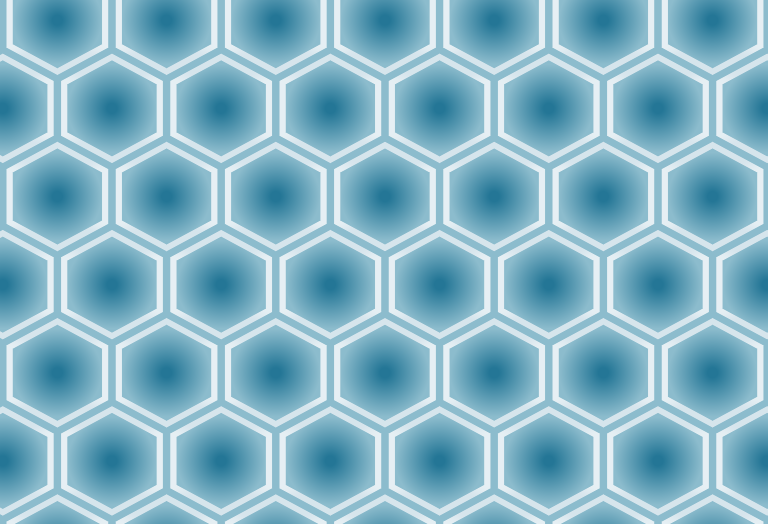
Reproduce this pattern procedurally as a Shadertoy shader.

```glsl
// Staggered honeycomb of pale hexagon outlines around dark teal radial glows.

// Lengths are in canvas heights.
const float PITCH = 0.2084;                 // spacing of cells in a row
const float ROW_STEP = 0.1682;              // spacing of rows
const vec2 ANCHOR = vec2(0.1095, 0.6250);   // centre of one cell
const float OUTER = 0.0971;                 // centre to outside of outline
const float LINE_WIDTH = 0.0119;
const float GLOW_START = 0.0095;
const float GLOW_END = 0.0840;

const vec3 CORE = vec3(0.140, 0.463, 0.588);
const vec3 RIM = vec3(0.550, 0.737, 0.803);
const vec3 LINE_BRIGHT = vec3(0.900, 0.938, 0.955);
const vec3 LINE_DIM = vec3(0.840, 0.897, 0.927);

const float HALF_ROOT3 = 0.8660254;
const float SQUASH = ROW_STEP / (PITCH * HALF_ROOT3);

// Distance measure whose level sets are pointy-topped hexagons
float hexRadius(vec2 p) {
    p = abs(p);
    return max(p.x, 0.5 * p.x + HALF_ROOT3 * p.y);
}

// Offset from the nearest point of a rectangular lattice
vec2 latticeOffset(vec2 p, vec2 period) {
    return p - period * round(p / period);
}

// Offset from the nearest centre of the staggered lattice
vec2 cellOffset(vec2 p) {
    vec2 period = PITCH * vec2(1.0, 2.0 * HALF_ROOT3);
    vec2 a = latticeOffset(p, period);
    vec2 b = latticeOffset(p - 0.5 * period, period);
    return dot(a, a) < dot(b, b) ? a : b;
}

void mainImage(out vec4 fragColor, in vec2 fragCoord) {
    vec2 p = fragCoord / iResolution.y - ANCHOR;
    float aa = 0.6 / iResolution.y;

    // Regular hexagon space, then the true offset for round glows
    vec2 cell = cellOffset(vec2(p.x, p.y / SQUASH));
    float radius = length(cell * vec2(1.0, SQUASH));
    float hex = hexRadius(cell);

    // Glow inside the cell, flat tint in the channels
    float glow = clamp((radius - GLOW_START) / (GLOW_END - GLOW_START), 0.0, 1.0);
    vec3 color = mix(CORE, RIM, glow);

    // Outline, slightly dimmer along the slanted sides
    float slant = smoothstep(0.0, 0.035, hex - abs(cell.x));
    vec3 lineColor = mix(LINE_BRIGHT, LINE_DIM, slant);
    float edge = abs(hex - OUTER + 0.5 * LINE_WIDTH) - 0.5 * LINE_WIDTH;
    color = mix(color, lineColor, 1.0 - smoothstep(-aa, aa, edge));

    fragColor = vec4(color, 1.0);
}
```
